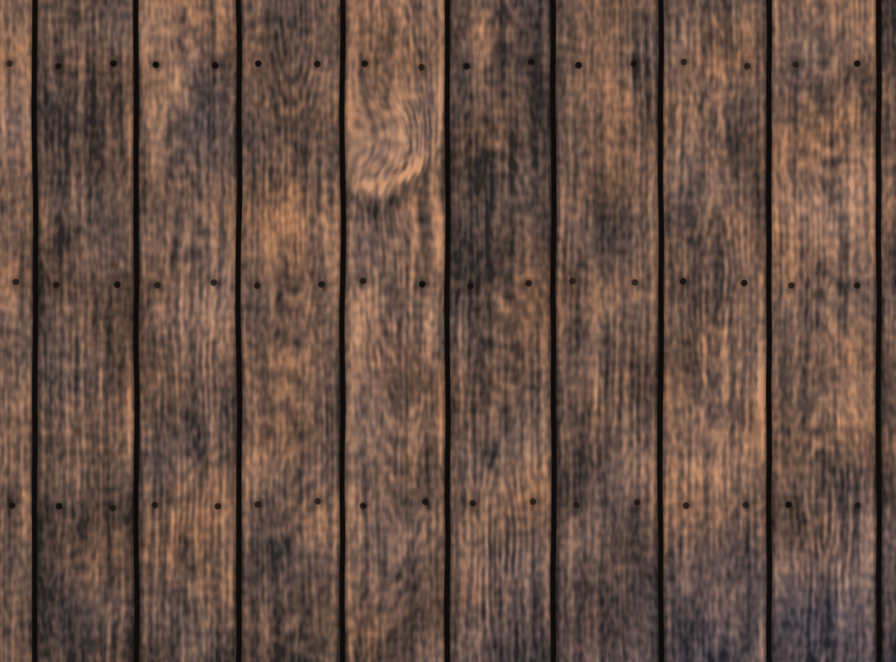
A Shadertoy shader for this texture:

```glsl
// Weathered brown timber boards, upright, with dark gaps, nail holes, grain and knots.

#define FIRST_GAP 0.039        // x of the first gap, in canvas widths
#define BOARD_WIDTH 0.1125     // width of the leftmost full board
#define BOARD_GROWTH 0.00065   // boards widen slightly to the right
#define GAP_HALF 0.0028        // half width of a gap
#define NAIL_ROW 0.1755        // height of the lowest nail row
#define NAIL_STEP 0.246        // distance between nail rows
#define NAIL_RADIUS 0.0036
#define STREAK_CONTRAST 0.46
#define BLOTCH_CONTRAST 0.36
#define BURL_CENTRE vec2(0.436, 0.538)

const vec3 GAP_COLOR   = vec3(0.055, 0.045, 0.04);
const vec3 DARK_WOOD   = vec3(0.17, 0.15, 0.145);
const vec3 MIDDLE_WOOD = vec3(0.43, 0.335, 0.29);
const vec3 LIGHT_WOOD  = vec3(0.75, 0.55, 0.42);

// Tone shift of each board: bottom, top
const vec2 BOARD_TONE[10] = vec2[10](
    vec2(0.02, 0.13), vec2(-0.10, -0.15), vec2(0.0, 0.03), vec2(0.0, 0.0),
    vec2(0.07, 0.13), vec2(0.05, -0.20), vec2(-0.05, -0.03), vec2(0.06, -0.02),
    vec2(0.04, 0.12), vec2(-0.15, -0.12));
const vec2 KNOTS[3] = vec2[3](vec2(0.072, 0.473), vec2(0.545, 0.234), vec2(0.012, 0.185));

float hash(vec2 p) {
    vec3 q = fract(p.xyx * 0.1031);
    q += dot(q, q.yzx + 33.33);
    return fract((q.x + q.y) * q.z);
}

float corner(vec2 cell, vec2 offset) {
    float angle = 6.2832 * hash(cell);
    return dot(vec2(cos(angle), sin(angle)), offset);
}

// Gradient noise, roughly -0.7 to 0.7
float noise(vec2 p) {
    vec2 i = floor(p), f = p - i;
    vec2 w = f * f * f * (f * (f * 6.0 - 15.0) + 10.0), e = vec2(1.0, 0.0);
    return mix(mix(corner(i, f), corner(i + e, f - e), w.x),
               mix(corner(i + e.yx, f - e.yx), corner(i + 1.0, f - 1.0), w.x), w.y);
}

float fbm(vec2 p) {
    float sum = 0.0, amplitude = 1.0;
    for (int i = 0; i < 4; i++) {
        sum += amplitude * noise(p);
        p = p * 2.03 + 17.3;
        amplitude *= 0.55;
    }
    return sum;
}

float bump(float x) { return exp(-x * x); }

// Tone of the lengthwise fibres and the oval heart grain
float grain(vec2 p, float across, float id) {
    vec2 g = p + vec2(id * 3.7, id * 5.3);
    g.x += 0.004 * noise(g * vec2(14.0, 7.0));
    float patchy = 0.75 + 0.7 * noise(g * vec2(16.0, 6.0));
    float tone = STREAK_CONTRAST * patchy * noise(g * vec2(175.0, 8.0));
    tone += 0.28 * noise(g * vec2(75.0, 4.0));
    tone += 0.30 * noise(g * vec2(190.0, 80.0)) + 0.18 * noise(g * vec2(70.0, 110.0));
    vec2 heart = vec2(across, p.y - 0.75 * hash(vec2(id, 9.0)));
    float rings = length(heart * vec2(130.0, 20.0)) + 2.0 * noise(g * vec2(22.0, 9.0));
    float heartMask = bump(across / 0.03) * smoothstep(0.2, 0.7, hash(vec2(id, 4.0)));
    return tone + 0.12 * heartMask * sin(6.2832 * rings);
}

void mainImage(out vec4 fragColor, in vec2 fragCoord) {
    float pixel = 1.0 / iResolution.x;
    vec2 p = fragCoord * pixel;
    float height = p.y * iResolution.x / iResolution.y;

    // Board layout: invert x = FIRST_GAP + BOARD_WIDTH * s + BOARD_GROWTH * s * s
    float x = p.x + 0.0022 * noise(p * vec2(6.0, 9.0));
    float width = sqrt(BOARD_WIDTH * BOARD_WIDTH + 4.0 * BOARD_GROWTH * (x - FIRST_GAP));
    float s = (width - BOARD_WIDTH) / (2.0 * BOARD_GROWTH);
    float id = floor(s) + 1.0, u = fract(s);
    float edge = min(u, 1.0 - u) * width;

    // Burl: fibres lean around a bright crescent with a shadow below
    vec2 b = p - BURL_CENTRE;
    float ridge = b.y + 0.008 - 10.0 * (b.x + 0.02) * (b.x + 0.02);
    float burlMask = id == 4.0 ? bump(b.x * b.x / 0.0016) : 0.0;
    vec2 fibre = p;
    fibre.x -= 0.5 * b.y * burlMask * bump((b.y - 0.02) / 0.05);

    // Tone: board, stains, grain, burl and knots
    vec2 ends = BOARD_TONE[int(clamp(id, 0.0, 9.0))];
    float stain = fbm(p * vec2(13.0, 9.0) + id * 7.1);
    float tone = 0.5 + mix(ends.x, ends.y, smoothstep(0.2, 0.8, height));
    tone += BLOTCH_CONTRAST * stain + grain(fibre, (u - 0.5) * width, id);
    tone -= 0.2 * smoothstep(0.25, 0.0, height);
    float rough = 1.0 + 1.2 * noise(fibre * vec2(150.0, 40.0));
    tone += burlMask * rough * (0.42 * bump(ridge / 0.007) - 0.32 * bump((ridge + 0.024) / 0.013));
    for (int i = 0; i < 3; i++) {
        vec2 k = (p - KNOTS[i]) * vec2(1.0, 0.75) + 0.006 * noise(p * 60.0);
        tone -= 0.38 * bump(length(k) / 0.013);
    }

    // Worn pale edges, strongest on the right of every third board
    float wear = smoothstep(-0.25, 0.35, noise(vec2(id * 5.7, p.y * 9.0)));
    float strength = u > 0.5 && mod(id, 3.0) == 1.0 ? 0.42 : 0.16;
    tone += strength * wear * bump((edge - 0.0075) / 0.004);

    // Colour ramp, with cooler stains toward the lower right
    tone = clamp(tone, 0.0, 1.1);
    vec3 color = tone < 0.5 ? mix(DARK_WOOD, MIDDLE_WOOD, tone * 2.0)
                            : mix(MIDDLE_WOOD, LIGHT_WOOD, tone * 2.0 - 1.0);
    float cool = smoothstep(0.3, 0.0, height) * smoothstep(0.3, 0.9, p.x);
    color *= mix(vec3(1.0), vec3(0.88, 0.96, 1.14), cool);
    color *= 1.0 + noise(p * 11.0 + 40.0) * vec3(0.08, 0.0, -0.12);

    // Two nail holes per board in each row
    float row = floor((p.y - NAIL_ROW) / NAIL_STEP + 0.5);
    for (float side = 0.0; side < 2.0; side++) {
        vec2 seed = vec2(id, row * 2.0 + side + 20.0);
        vec2 jitter = vec2(hash(seed), hash(seed + 31.0)) - 0.5;
        vec2 nail = vec2((u - 0.21 - 0.57 * side - 0.07 * jitter.x) * width,
                         p.y - NAIL_ROW - row * NAIL_STEP - 0.008 * jitter.y);
        float hole = 1.0 - smoothstep(NAIL_RADIUS - pixel, NAIL_RADIUS + pixel, length(nail));
        color *= 1.0 - 0.25 * bump(length(nail) / 0.008);
        color = mix(color, GAP_COLOR, hole * (0.6 + 0.35 * hash(seed + 7.0)));
    }

    // Gaps with soft shaded edges
    color *= 1.0 - 0.5 * bump(edge / 0.0055);
    color = mix(GAP_COLOR, color, smoothstep(GAP_HALF - pixel, GAP_HALF + pixel, edge));
    fragColor = vec4(color, 1.0);
}
```
